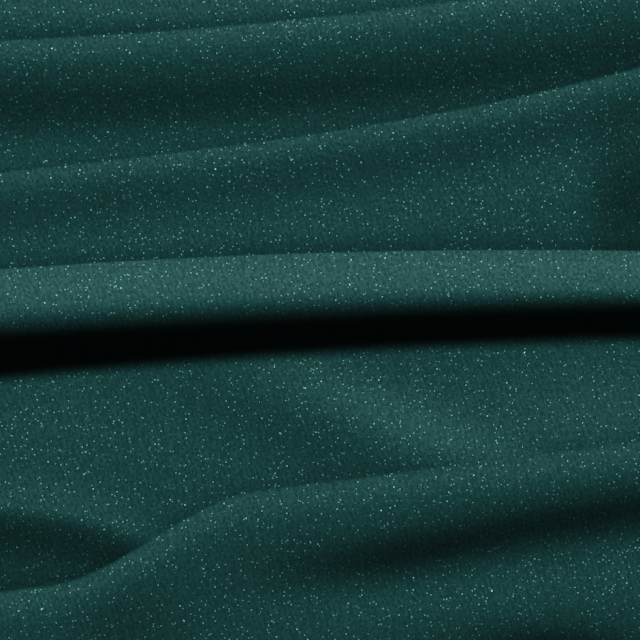
Give the GLSL for this texture, as a WebGL 1 fragment shader.

```glsl
precision highp float;
// Draped green velvet: overlapping folds are painted from back to front.
// Each fold is a ridge curve with soft bands of light and shade below it;
// a slanted weave, cellular pile and sparse glints add the fine detail.

uniform vec2 u_resolution;

float hash(vec2 p) {
  return fract(sin(dot(p, vec2(127.1, 311.7))) * 43758.55);
}

// Soft bell of light around a centre line
float band(float d, float center, float width) {
  float k = (d - center) / width;
  return exp(-k * k);
}

// Coverage of the cloth lying below a ridge; depth is positive inside
float cover(float depth, float softness) {
  return smoothstep(-softness, softness, depth);
}

// Cellular noise: x is the distance to the nearest point, y its random value
vec2 cellular(vec2 p) {
  vec2 cell = floor(p);
  vec2 nearest = vec2(8.0, 0.0);
  for (int j = -1; j <= 1; j++) {
    for (int i = -1; i <= 1; i++) {
      vec2 c = cell + vec2(float(i), float(j));
      vec2 point = c + vec2(hash(c), hash(c + 37.3));
      float d = length(p - point);
      if (d < nearest.x) nearest = vec2(d, hash(c + 71.9));
    }
  }
  return nearest;
}

// Small bright fibres on a share of the cells
float glints(vec2 uv, float density, float radius, float share) {
  vec2 c = cellular(uv * density);
  float strength = smoothstep(1.0 - share, 1.0, c.y);
  return strength * (1.0 - smoothstep(radius * 0.3, radius, c.x));
}

// Two folds across the top
float upperFolds(vec2 uv) {
  float x = uv.x;
  float tone = 0.25 + 0.04 * band(uv.y, 0.99, 0.03);

  float d = 0.937 + 0.04 * x + 0.065 * x * x - uv.y;
  float fold = 0.245 + 0.065 * band(d, 0.008, 0.025);
  fold -= 0.085 * band(d, 0.105 + 0.02 * x, 0.055);
  fold += 0.02 * band(d, 0.18, 0.04);
  tone = mix(tone - 0.05 * band(d, 0.0, 0.018), fold, cover(d, 0.003));

  d = 0.73 + 0.11 * x + 0.055 * x * x * x - uv.y;
  fold = 0.24 + 0.055 * band(d, 0.006, 0.025);
  fold -= 0.03 * band(d, 0.065, 0.035);
  fold += 0.02 * band(d, 0.14, 0.05);
  fold -= 0.085 * smoothstep(0.88, 0.98, x) * band(uv.y, 0.70, 0.10);
  return mix(tone - 0.025 * band(d, 0.0, 0.015), fold, cover(d, 0.003));
}

// The rolled middle fold, its deep shadow and the cloth under it
float middleFold(vec2 uv, float tone) {
  float x = uv.x;
  float top = 0.579 + 0.075 * x - 0.046 * x * x;
  float under = 0.479 + 0.06 * x - 0.026 * x * x;
  float shadowEnd = 0.411 + 0.1 * x - 0.038 * x * x;

  float d = top - uv.y;
  float h = d / (top - under);
  float roll = 0.30 + 0.045 * band(h, 0.25, 0.40);
  roll *= 1.0 - 0.93 * smoothstep(0.55, mix(1.2, 1.03, x), h);
  tone = mix(tone - 0.045 * band(d, 0.0, 0.02), roll, cover(d, 0.0018));

  float lower = 0.235 + 0.025 * band(uv.y, 0.34, 0.10);
  float sweep = 0.43 - 0.30 * (x - 0.4) - 0.25 * (x - 0.4) * (x - 0.4);
  lower += 0.055 * band(uv.y, sweep, 0.045) * smoothstep(0.3, 0.6, x);
  lower -= 0.04 * band(uv.y, sweep - 0.09, 0.05) * band(x, 0.48, 0.20);
  lower += 0.025 * smoothstep(0.65, 0.95, x) * band(uv.y, 0.37, 0.08);
  float lit = smoothstep(-0.012, 0.018, shadowEnd - uv.y);
  lower = mix(0.018, lower, lit);
  return mix(tone, lower, cover(under - 0.008 - uv.y, 0.012));
}

// The small left fold and the long fold along the bottom
float lowerFolds(vec2 uv, float tone) {
  float x = uv.x;
  float d = 0.217 - 0.03 * x - 0.75 * x * x - uv.y;
  float fold = 0.195 + 0.09 * band(d, 0.003, 0.017);
  fold -= 0.05 * band(d, 0.055, 0.035);
  float reach = 1.0 - smoothstep(0.16, 0.29, x);
  tone += 0.035 * band(d, -0.012, 0.035) * reach;
  tone = mix(tone, fold, cover(d, 0.007) * reach);

  d = 0.075 + 0.13 * x + 0.105 * smoothstep(0.08, 0.40, x) - uv.y;
  fold = 0.225 + 0.065 * band(d, 0.012, 0.035);
  float valley = 0.105 + 0.025 * band(x, 0.55, 0.25);
  fold -= 0.125 * band(d, valley, 0.04) * smoothstep(0.30, 0.65, x);
  fold += 0.03 * band(d, 0.20, 0.045) * smoothstep(0.3, 0.6, x);
  fold -= 0.12 * band(uv.y, -0.015, 0.04) * band(x, 0.86, 0.15);
  fold -= 0.035 * band(x, 0.20, 0.09) * band(uv.y, 0.02, 0.06);
  return mix(tone - 0.025 * band(d, 0.0, 0.02), fold, cover(d, 0.004));
}

// Dark teal that turns paler as it catches light
vec3 velvet(float tone) {
  float g = max(tone, 0.0);
  return vec3(0.375 * g + 0.48 * max(g - 0.24, 0.0), g, 0.965 * g);
}

void main() {
  vec2 uv = gl_FragCoord.xy / u_resolution;
  float tone = lowerFolds(uv, middleFold(uv, upperFolds(uv)));

  // Pile and weave fade out in the shadows
  float pile = cellular(uv * vec2(300.0, 260.0)).y - 0.5;
  float weave = sin(uv.x * 720.0 + uv.y * 260.0 + 1.5 * sin(uv.y * 90.0));
  float detail = tone * (1.0 + 0.24 * pile + 0.035 * weave);

  float sparkle = 0.30 * glints(uv, 170.0, 0.38, 0.30);
  sparkle += 0.40 * glints(uv + 0.37, 75.0, 0.18, 0.14);
  detail += sparkle * smoothstep(0.04, 0.28, tone);
  gl_FragColor = vec4(velvet(detail), 1.0);
}
```
